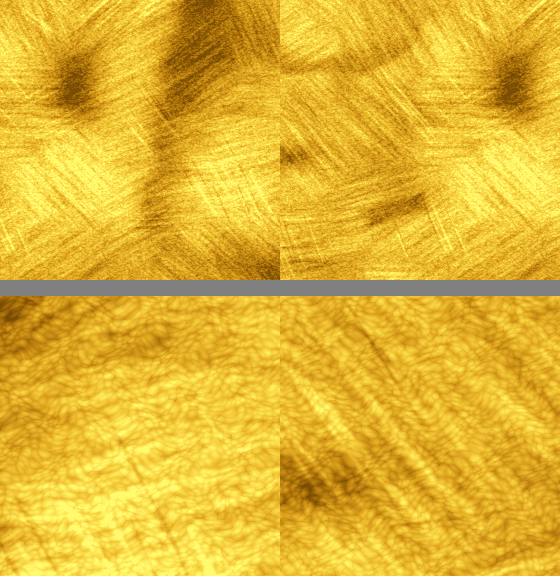
Top, the full canvas; bottom, a detail of the centre.
Reproduce this texture procedurally as a Shadertoy shader.

```glsl
// Crumpled gold foil with brushed strokes, scratches, fine grain and soft dark folds.

vec2 hash2(vec2 p) {
    return fract(sin(vec2(dot(p, vec2(127.1, 311.7)), dot(p, vec2(269.5, 183.3)))) * 43758.5);
}

mat2 rotate(float a) {
    return mat2(cos(a), -sin(a), sin(a), cos(a));
}

// Cellular noise: x = distance to the nearest point, y = random value of its cell
vec2 cellular(vec2 p) {
    vec2 base = floor(p), best = vec2(9.0, 0.0);
    for (int j = -1; j <= 1; j++)
    for (int i = -1; i <= 1; i++) {
        vec2 id = base + vec2(i, j);
        vec2 h = hash2(id);
        float d = length(id + h - p);
        if (d < best.x) best = vec2(d, fract(h.x * 7.3 + h.y * 5.1));
    }
    return best;
}

float smudge(vec2 p, vec2 center, vec2 radius) {
    vec2 d = (p - center) / radius;
    return exp(-dot(d, d));
}

// Strokes rise gently or fall steeply
float strokeAngle(vec2 h) {
    return h.x < 0.6 ? 0.35 + 0.8 * (h.y - 0.5) : -0.95 + 0.6 * (h.y - 0.5);
}

// Patches of brushing, each with its own direction, blended at their borders
float brushing(vec2 p) {
    vec2 g = p * 3.7, base = floor(g);
    float sum = 0.0, total = 0.0;
    for (int j = -1; j <= 1; j++)
    for (int i = -1; i <= 1; i++) {
        vec2 id = base + vec2(i, j);
        vec2 h = hash2(id + 17.0), d = id + h - g;
        float weight = exp(-12.0 * dot(d, d));
        vec2 q = rotate(strokeAngle(hash2(id + 41.0))) * p;
        float fine = 0.45 - cellular(q * vec2(7.0, 85.0) + h * 30.0).x;
        float wide = 0.45 - cellular(q * vec2(3.0, 26.0) + h * 50.0).x;
        sum += weight * (0.2 * fine + 0.2 * wide + 0.1 * (h.x - 0.5));
        total += weight;
    }
    return sum / (total + 0.0001);
}

// Bundles of thin parallel scratches, mostly bright
float scratches(vec2 p) {
    float sum = 0.0;
    for (int b = 0; b < 16; b++) {
        vec2 h = hash2(vec2(b, 5.0));
        vec2 center = vec2(-0.6 + 1.6 * fract(float(b) * 0.618 + 0.1 * h.x), h.y);
        float angle = strokeAngle(vec2(fract(h.x * 9.7) + 0.25, h.y));
        for (int s = 0; s < 8; s++) {
            vec2 r = hash2(vec2(b, s) + 70.0);
            vec2 q = rotate(angle + 0.15 * (r.y - 0.5)) * (p - center);
            q -= vec2(0.12 * (r.y - 0.5), 0.22 * (r.x - 0.5));
            float taper = 1.0 - smoothstep(0.02, 0.08 + 0.1 * r.x, abs(q.x));
            float width = 0.0025 + 0.004 * r.y * r.y;
            sum += exp(-q.y * q.y / (width * width)) * taper * (r.y < 0.3 ? -0.9 : 1.0);
        }
    }
    return clamp(sum, -1.0, 1.3);
}

// Broad light and shade
float relief(vec2 p) {
    vec2 q = p;
    float shade = 0.0;
    for (int i = 0; i < 5; i++) {
        float f = 5.0 * pow(1.7, float(i));
        q = rotate(0.9) * q;
        shade += 0.26 / f * sin(q.x * f + 1.6 * sin(q.y * f * 0.8 + float(i) * 2.1));
    }
    p += 0.014 * sin(p.yx * vec2(23.0, 19.0) + 2.0 * sin(p * 13.0));

    // Tall fold, sharp on its left side and spreading to the upper right
    float d = p.x - (0.5 + 0.18 * p.y);
    float w = d < 0.0 ? 0.06 : 0.08 + 0.13 * p.y * p.y;
    shade -= 0.27 * exp(-d * d / (w * w)) * smoothstep(0.0, 0.3, p.y);
    shade -= 0.15 * smudge(p, vec2(0.88, 0.9), vec2(0.2, 0.17));

    // Curved crease, sharper underneath
    d = p.y - (0.745 + 1.3 * (p.x + 0.4) * (p.x + 0.4));
    w = d < 0.0 ? 0.022 : 0.06;
    shade -= 0.22 * exp(-d * d / (w * w)) * (1.0 - smoothstep(-0.3, 0.08, p.x));

    // Tarnished spots
    shade -= 0.33 * smudge(p, vec2(0.27, 0.69), vec2(0.095, 0.12));
    shade -= 0.26 * smudge(p, vec2(-0.53, 0.45), vec2(0.13, 0.04));
    shade -= 0.13 * smudge(p, vec2(-0.27, 0.38), vec2(0.2, 0.13));
    shade -= 0.25 * smudge(p, vec2(0.98, 0.04), vec2(0.25, 0.1));
    vec2 bar = abs(rotate(0.22) * (p - vec2(-0.16, 0.25)));
    shade -= 0.18 * (1.0 - smoothstep(0.09, 0.13, bar.x)) * (1.0 - smoothstep(0.025, 0.05, bar.y));

    // Glossy spots
    shade += 0.16 * smudge(p, vec2(0.5, 0.8), vec2(0.12, 0.16));
    shade += 0.14 * smudge(p, vec2(0.15, 0.45), vec2(0.22, 0.13));
    shade += 0.14 * smudge(p, vec2(0.04, 0.78), vec2(0.14, 0.12));
    shade += 0.13 * smudge(p, vec2(0.88, 0.45), vec2(0.13, 0.2));
    return 1.1 * shade - 0.09 * (1.0 - smoothstep(0.0, 0.35, p.y));
}

void mainImage(out vec4 fragColor, in vec2 fragCoord) {
    // Two sheets meet at the centre; the right one repeats part of the left
    vec2 p = fragCoord / iResolution.xy * vec2(2.0, 1.0);
    if (p.x > 1.0) p.x -= 1.565;

    // Two sizes of grain, bent so that no lattice shows
    vec2 bent = p + 0.004 * sin(p.yx * 90.0 + 2.0 * sin(p * 47.0));
    vec2 fine = cellular(rotate(0.2) * bent * vec2(105.0, 165.0));
    vec2 coarse = cellular(rotate(-0.3) * bent * vec2(50.0, 85.0));
    float grain = 0.2 * (0.42 - fine.x) + 0.1 * (fine.y - 0.5) + 0.12 * (0.42 - coarse.x);

    float light = 0.735 + relief(p) + brushing(p) + 0.13 * scratches(p) + grain;
    light = clamp(light, 0.3, 0.98);

    // Gold ramp: brown through amber to pale yellow
    float dark = 1.0 - light;
    fragColor = vec4(1.0 - 1.08 * dark * dark, light, 0.46 * light * light * light, 1.0);
}
```
